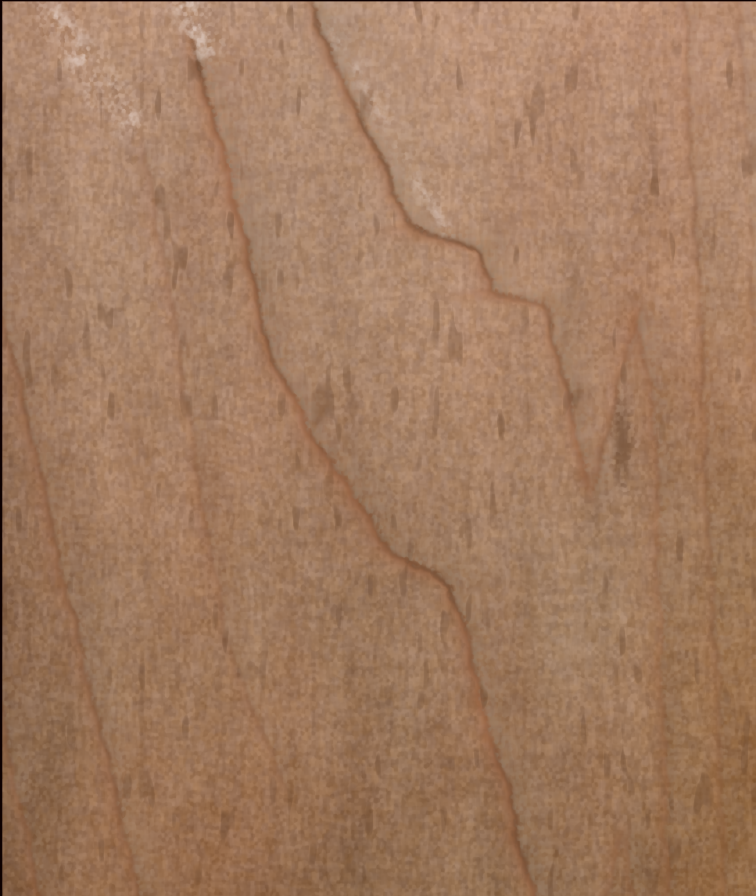
A Shadertoy shader for this texture:

```glsl
// Planed softwood board: tan gradient, fine grain, wandering rust growth lines.

const vec3 PALE_TAN   = vec3(0.725, 0.572, 0.472);
const vec3 DEEP_TAN   = vec3(0.575, 0.428, 0.312);
const vec3 RUST       = vec3(0.62, 0.36, 0.22);
const vec3 VEIN_BROWN = vec3(0.40, 0.27, 0.18);
const vec3 DUSTY_GREY = vec3(0.52, 0.44, 0.36);
const vec3 SHEEN      = vec3(0.87, 0.79, 0.75);
const vec3 EDGE_BLACK = vec3(0.05, 0.0, 0.0);
const vec3 STRAIGHT   = vec3(0.0, 1.0, 0.0);

vec3 hash3(vec2 cell) {
    vec3 q = fract(cell.xyx * vec3(0.1031, 0.1030, 0.0973));
    q += dot(q, q.yxz + 33.33);
    return fract((q.xxy + q.yzz) * q.zyx);
}

// Soft cellular noise: random seed values blended by distance; about -0.5 to 0.5.
float grain(vec2 p) {
    vec2 cell = floor(p), f = fract(p);
    float sum = 0.0, total = 0.0;
    for (int y = -1; y <= 1; y++)
    for (int x = -1; x <= 1; x++) {
        vec2 o = vec2(x, y);
        vec3 seed = hash3(cell + o);
        vec2 d = o + 0.2 + 0.6 * seed.xy - f;
        float weight = exp(-6.0 * dot(d, d));
        sum += weight * seed.z;
        total += weight;
    }
    return sum / total - 0.5;
}

// Layered sines, each turned and bent by the one before; about -1 to 1.
float waves(vec2 p) {
    float sum = 0.0, amp = 0.5;
    for (int i = 0; i < 5; i++) {
        sum += amp * sin(p.x + 1.3 * sin(p.y + float(i)));
        p = mat2(1.2, 1.4, -1.4, 1.2) * p + 1.7;
        amp *= 0.6;
    }
    return sum;
}

float segment(vec2 p, vec2 a, vec2 b) {
    vec2 ab = b - a;
    return length(p - a - ab * clamp(dot(p - a, ab) / dot(ab, ab), 0.0, 1.0));
}

// Horizontal place of a vein at depth t; each bend is (start, end, shift).
float veinPath(float t, float base, float slope, vec3 bendA, vec3 bendB) {
    float wobble = 0.0020 * sin(t * 43.0 + base * 40.0 + 1.5 * sin(t * 27.0))
                 + 0.0009 * sin(t * 167.0 + base * 90.0);
    return base + slope * t + wobble
         + bendA.z * smoothstep(bendA.x, bendA.y, t)
         + bendB.z * smoothstep(bendB.x, bendB.y, t);
}

// Broken brown line, rust fading to the left, speckled grey fading to the right.
vec3 vein(vec3 col, vec2 p, float base, float slope, vec3 bendA, vec3 bendB,
          vec2 span, float strength, float speckle) {
    float x = veinPath(p.y, base, slope, bendA, bendB);
    float lean = (veinPath(p.y + 0.003, base, slope, bendA, bendB) - x) / 0.003;
    float d = (p.x - x) / sqrt(1.0 + lean * lean);
    d += strength * (0.003 * speckle + 0.0035 * waves(p * 38.0 + base));
    float s = strength * smoothstep(span.x - 0.02, span.x + 0.02, p.y)
                       * (1.0 - smoothstep(span.y - 0.02, span.y + 0.02, p.y));
    float side = smoothstep(-0.003, 0.005, d);
    float rust = (1.0 - side) * exp(min(d, 0.0) / 0.008);
    float grey = side * exp(-max(d, 0.0) / 0.018) * (0.6 + 1.8 * speckle);
    float core = exp(-d * d / 0.000012) * (0.7 + 0.6 * waves(vec2(base * 60.0, p.y * 22.0)));
    col = mix(col, RUST, 0.7 * s * rust);
    col = mix(col, DUSTY_GREY, clamp(0.5 * s * grey, 0.0, 1.0));
    return mix(col, VEIN_BROWN, clamp(0.5 * s * core, 0.0, 1.0));
}

void mainImage(out vec4 fragColor, in vec2 fragCoord) {
    // Units of canvas height, with y running down from the top edge.
    vec2 p = vec2(fragCoord.x, iResolution.y - fragCoord.y) / iResolution.y;
    float width = iResolution.x / iResolution.y;
    float speckle = grain(p * vec2(250.0, 230.0));

    // Broad tone, darker sides and soft blotches
    vec3 col = mix(PALE_TAN, DEEP_TAN, p.y);
    col *= 1.0 - 0.12 * exp(-p.x / 0.08);
    col -= vec3(0.012, 0.010, 0.032) * smoothstep(0.65, width, p.x) * smoothstep(0.1, 0.8, p.y);
    col += vec3(0.024, 0.026, 0.024) * waves(p * vec2(14.0, 6.0));
    col += vec3(0.014, -0.006, -0.012) * waves(p * vec2(9.0, 5.0) + 7.0);
    col += 0.016 * waves(p * vec2(34.0, 24.0) + 3.0);

    // Upright fibre, faint level saw marks and coloured fine grain
    col += 0.012 * waves(vec2(p.x * 75.0, p.y * 7.0));
    col += 0.006 * sin(p.y * 185.0 + 2.0 * sin(p.x * 9.0)) * smoothstep(0.1, 0.7, p.x);
    float fibre = grain(p * vec2(230.0, 65.0));
    float weft = grain(p * vec2(60.0, 190.0) + 31.0);
    float tint = grain(p * vec2(130.0, 110.0) + 57.0);
    col += 0.070 * speckle + 0.046 * fibre + 0.030 * weft;
    col += vec3(0.010, -0.004, -0.034) * tint;

    // Long growth lines on the left and centre
    col = vein(col, p, 0.205, 0.25, vec3(0.38, 0.70, 0.09), vec3(0.61, 0.66, 0.05),
               vec2(0.04, 1.1), 0.9, speckle);
    col = vein(col, p, 0.135, 0.165, vec3(0.70, 0.95, 0.05), STRAIGHT, vec2(0.16, 0.88), 0.3, speckle);
    col = vein(col, p, -0.077, 0.231, STRAIGHT, STRAIGHT, vec2(0.30, 1.1), 0.55, speckle);
    col = vein(col, p, -0.173, 0.219, STRAIGHT, STRAIGHT, vec2(0.75, 1.1), 0.5, speckle);

    // Stepped line that drops to a V, climbs to a peak and runs down
    col = vein(col, p, 0.345, 0.44, vec3(0.25, 0.285, 0.065), vec3(0.322, 0.348, 0.05),
               vec2(0.0, 0.345), 0.85, speckle);
    col = vein(col, p, 0.532, 0.23, STRAIGHT, STRAIGHT, vec2(0.345, 0.55), 0.7, speckle);
    col = vein(col, p, 0.793, -0.235, STRAIGHT, STRAIGHT, vec2(0.345, 0.55), 0.45, speckle);
    col = vein(col, p, 0.702, 0.03, vec3(0.34, 0.48, 0.014), STRAIGHT, vec2(0.345, 1.1), 0.42, speckle);

    // Small peak at the foot and straight lines at the right
    col = vein(col, p, 0.976, -0.30, STRAIGHT, STRAIGHT, vec2(0.93, 1.1), 0.4, speckle);
    col = vein(col, p, 0.607, 0.10, STRAIGHT, STRAIGHT, vec2(0.93, 1.1), 0.4, speckle);
    for (float i = 0.0; i < 2.0; i++)
        col = vein(col, p, 0.764 + 0.062 * i, 0.047, STRAIGHT, STRAIGHT,
                   vec2(-0.1, 1.1), 0.32 - 0.1 * i, speckle);

    // Brown resin streak and sparse faint pores
    float streak = length((p - vec2(0.695, 0.493)) / vec2(0.014, 0.062)) + 0.4 * speckle;
    col = mix(col, VEIN_BROWN, 0.55 * (1.0 - smoothstep(0.2, 1.1, streak)));
    float pores = smoothstep(0.34, 0.5, grain(p * vec2(110.0, 30.0) + 11.0));
    col = mix(col, VEIN_BROWN, 0.35 * pores);

    // Glossy flecks near the top
    float gloss = min(segment(p, vec2(0.05, 0.01), vec2(0.14, 0.13)),
                      segment(p, vec2(0.205, 0.0), vec2(0.23, 0.05)));
    gloss = min(gloss, 0.014 + segment(p, vec2(0.37, 0.03), vec2(0.50, 0.26)));
    float shine = exp(-gloss * gloss / 0.0004);
    float glint = smoothstep(-0.1, 0.9, waves(p * 95.0)) + 0.8 * speckle;
    col = mix(col, SHEEN, shine * clamp(0.06 + 0.6 * glint, 0.0, 0.8));

    // Thin dark rim on the left and top
    float rim = min(p.x - 0.001, p.y);
    col = mix(EDGE_BLACK, col, smoothstep(0.0005, 0.0025, rim));
    fragColor = vec4(clamp(col, 0.0, 1.0), 1.0);
}
```
